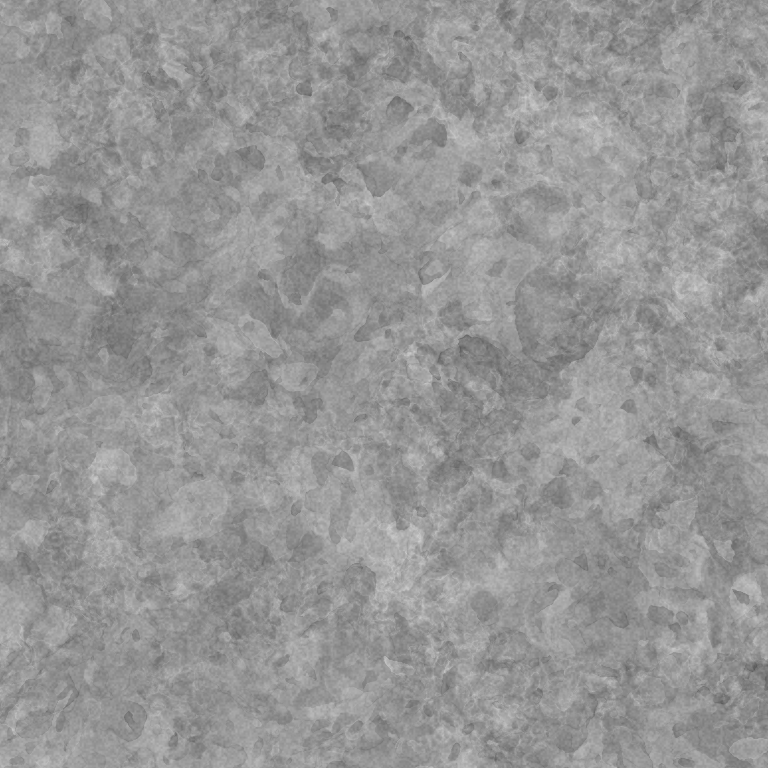
Give the GLSL for this texture, as a three.js fragment shader.

```glsl
// Grey weathered stone made of overlapping translucent flakes, pits, creases and fine grain.
varying vec2 vUv;

const float BASE_GREY = 0.588;
const float TURN = 6.28319;

// Hashes without sine
float hash(vec2 p) {
  vec3 q = fract(vec3(p.xyx) * 0.1031);
  q += dot(q, q.yzx + 33.33);
  return fract((q.x + q.y) * q.z);
}

vec2 hash2(vec2 p) {
  vec3 q = fract(vec3(p.xyx) * vec3(0.1031, 0.1030, 0.0973));
  q += dot(q, q.yzx + 33.33);
  return fract((q.xx + q.yz) * q.zy);
}

// Smooth value noise and its fractal sum, both from 0 to 1
float noise(vec2 p) {
  vec2 i = floor(p);
  vec2 f = fract(p);
  f = f * f * (3.0 - 2.0 * f);
  float low = mix(hash(i), hash(i + vec2(1.0, 0.0)), f.x);
  float high = mix(hash(i + vec2(0.0, 1.0)), hash(i + 1.0), f.x);
  return mix(low, high, f.y);
}

float fbm(vec2 p) {
  float sum = 0.0;
  float weight = 0.516;
  for (int i = 0; i < 5; i++) {
    sum += weight * noise(p);
    p = mat2(1.6, 1.2, -1.2, 1.6) * p + 17.3;
    weight *= 0.5;
  }
  return sum;
}

vec2 warp(vec2 p, float scale) {
  return vec2(fbm(p * scale + 3.7), fbm(p * scale + 61.2)) - 0.5;
}

vec2 rotate(vec2 p, float angle) {
  float c = cos(angle);
  float s = sin(angle);
  return vec2(c * p.x - s * p.y, s * p.x + c * p.y);
}

// Lays scattered flakes over a tone: one side crisp, the other may fade out
float layFlakes(float tone, vec2 p, float count, float seed, float density, vec2 greys, float opacity) {
  vec2 grid = p * count;
  vec2 cell = floor(grid);
  float crisp = 0.002 * count;
  for (int j = -1; j <= 1; j++) {
    for (int i = -1; i <= 1; i++) {
      vec2 corner = cell + vec2(float(i), float(j));
      vec2 id = corner + seed;
      if (hash(id + 211.0) > density) continue;
      vec2 form = hash2(id + 71.0);
      vec2 look = hash2(id + 137.0);
      vec2 q = rotate(grid - corner - hash2(id), TURN * form.x);
      q.y *= mix(1.0, 2.4, form.y);
      float wedge = max(abs(q.x) * 0.87 + q.y * 0.5, -q.y);
      float inside = mix(0.3, 0.6, look.x) - mix(length(q), wedge, 0.65 * look.y);
      float fade = crisp + 0.4 * smoothstep(-0.2, 0.5, q.x) * fract(look.x * 7.0);
      float mask = smoothstep(0.0, fade, inside);
      float rim = exp(-abs(inside - crisp) / crisp) * (fract(look.y * 5.0) - 0.5);
      float grey = mix(greys.x, greys.y, fract(look.x * 13.0 + look.y)) + 0.09 * q.x;
      tone = mix(tone, grey + 0.17 * rim, mask * opacity);
    }
  }
  return tone;
}

// Thin bright ridges along the middle level of a noise field
float ridge(vec2 p, float sharpness) {
  return pow(1.0 - abs(2.0 * fbm(p) - 1.0), sharpness);
}

// Sparse small concentric rings
float rings(vec2 p, float count) {
  vec2 id = floor(p * count);
  float d = length(fract(p * count) - mix(vec2(0.3), vec2(0.7), hash2(id + 19.0)));
  float present = step(hash(id + 43.0), 0.25);
  return present * cos(d * 80.0) * (1.0 - smoothstep(0.06, 0.19, d));
}

void main() {
  vec2 broad = warp(vUv, 7.0);
  vec2 ragged = warp(vUv, 38.0);
  vec2 jagged = warp(vUv, 95.0);
  vec2 p = vUv + 0.06 * broad + 0.013 * ragged + 0.006 * jagged;

  // Cloudy ground under flakes of falling size
  float tone = BASE_GREY + 0.2 * (fbm(vUv * 5.0 + 8.0) - 0.5);
  vec2 greys = vec2(-0.112, 0.122) + BASE_GREY;
  tone = layFlakes(tone, p, 6.0, 11.0, 0.8, greys, 0.6);
  tone = layFlakes(tone, p + 0.01 * ragged, 10.0, 47.0, 0.85, greys, 0.62);
  tone = layFlakes(tone, p, 16.0, 83.0, 0.75, greys, 0.58);
  tone = layFlakes(tone, p + 0.01 * ragged, 28.0, 129.0, 0.6, greys, 0.5);
  tone = layFlakes(tone, p + 0.006 * jagged, 52.0, 257.0, 0.45, greys, 0.45);

  // Dark pits, in loose groups
  float pitted = smoothstep(0.35, 0.6, noise(vUv * 6.0 + 31.0));
  vec2 pitGreys = vec2(-0.12, -0.05) + BASE_GREY;
  tone = layFlakes(tone, p, 38.0, 173.0, 0.2, pitGreys, 0.65 * pitted);

  // Pale folds, crusty veins and dark cracks, each in its own patches
  float folded = smoothstep(0.42, 0.72, noise(vUv * 5.0 + 52.0));
  float crusty = smoothstep(0.38, 0.6, fbm(vUv * 9.0 + 90.0));
  tone += 0.075 * folded * (ridge(vUv * vec2(15.0, 10.0) + 2.0 * broad, 10.0) - 0.15);
  tone += 0.085 * crusty * (ridge(vUv * 55.0 + 2.0 * ragged, 7.0) - 0.4);
  tone -= 0.05 * (ridge(vUv * 24.0 + 3.0 * broad + 40.0, 22.0) - 0.15);
  tone += 0.025 * rings(vUv + 0.015 * broad, 8.0);

  // Fine grain
  tone += 0.075 * (noise(vUv * 170.0) - 0.5) * mix(0.5, 1.0, crusty);
  tone += 0.075 * (noise(vUv * 380.0 + 7.0) - 0.5);

  gl_FragColor = vec4(vec3(clamp(tone, 0.0, 1.0)), 1.0);
}
```
